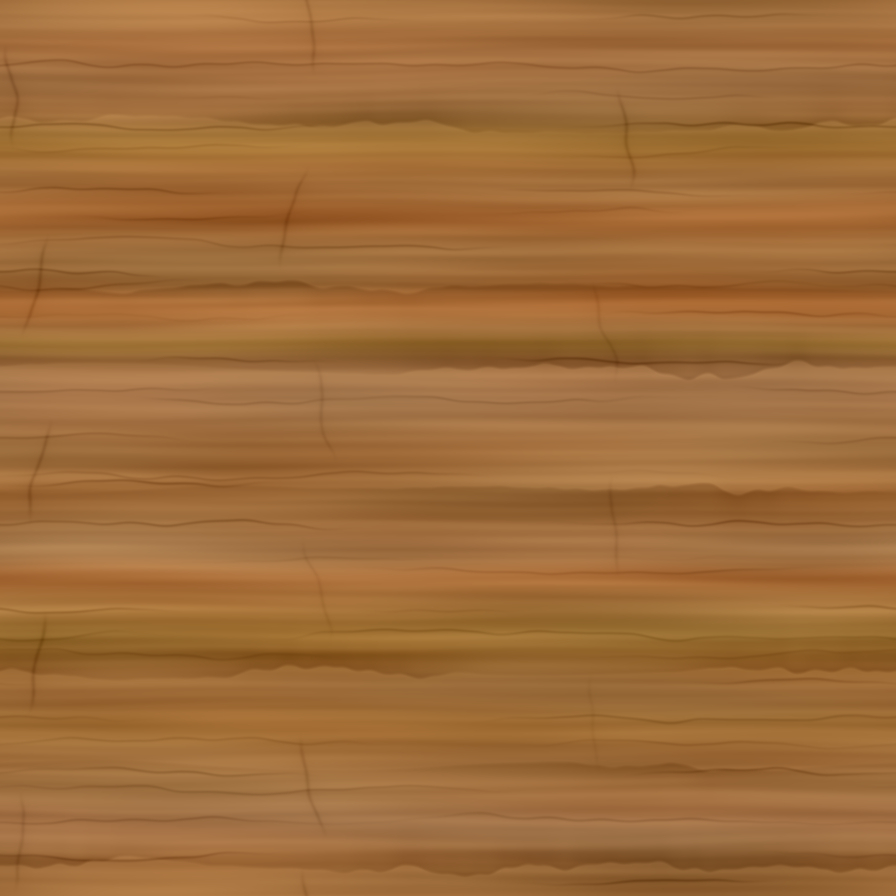
Reproduce this texture procedurally as a WebGL 1 fragment shader.

```glsl
precision highp float;

uniform vec2 u_resolution;

float hash(float n) {
  return fract(sin(n * 12.9898 + 1.7) * 4375.85);
}

vec2 gradient(vec2 cell) {
  float angle = 6.2832 * fract(sin(dot(cell, vec2(12.98, 78.23))) * 4375.85);
  return vec2(cos(angle), sin(angle));
}

// Gradient noise that wraps after a whole number of cells
float noise(vec2 p, vec2 period) {
  vec2 i = floor(p), f = fract(p);
  vec2 a = mod(i, period), b = mod(i + 1.0, period);
  vec2 u = f * f * f * (f * (f * 6.0 - 15.0) + 10.0);
  float low = mix(dot(gradient(a), f),
                  dot(gradient(vec2(b.x, a.y)), f - vec2(1.0, 0.0)), u.x);
  float high = mix(dot(gradient(vec2(a.x, b.y)), f - vec2(0.0, 1.0)),
                   dot(gradient(b), f - 1.0), u.x);
  return mix(low, high, u.y);
}

float layers(vec2 uv, vec2 cells) {
  return noise(uv * cells, cells);
}

float ripple(float x, float cells, float seed) {
  return noise(vec2(x * cells, seed + 0.37), vec2(cells, 128.0));
}

// Signed distance along an axis that wraps at 1
float wrapped(float d) {
  return fract(d + 0.5) - 0.5;
}

float band(float y, float center, float width) {
  float d = wrapped(y - center) / width;
  return exp(-d * d);
}

void main() {
  vec2 uv = gl_FragCoord.xy / u_resolution;
  vec2 bent = uv + vec2(0.0, 0.006 * layers(uv, vec2(3.0, 7.0)));

  // Broad and fine sediment bands
  float tone = 0.07 * layers(bent, vec2(1.0, 10.0))
             + 0.10 * layers(bent, vec2(2.0, 27.0))
             + 0.075 * layers(bent, vec2(2.0, 61.0))
             + 0.035 * layers(bent, vec2(3.0, 128.0))
             + 0.025 * layers(uv, vec2(5.0, 11.0));
  float pale = band(bent.y, 0.56, 0.045) + band(bent.y, 0.08, 0.035)
             + 0.6 * band(bent.y, 0.39, 0.03) + 0.6 * band(bent.y, 0.92, 0.05);
  float rust = band(bent.y, 0.76, 0.025) + band(bent.y, 0.66, 0.02)
             + 0.8 * band(bent.y, 0.355, 0.015) + 0.7 * band(bent.y, 0.955, 0.02)
             + layers(bent, vec2(2.0, 19.0));
  float ochre = band(bent.y, 0.84, 0.025) + band(bent.y, 0.615, 0.012)
              + band(bent.y, 0.29, 0.035) + 0.5 * band(bent.y, 0.19, 0.025);

  // Ragged ledges with a shadow fading away on one side
  for (int k = 0; k < 7; k++) {
    float i = float(k);
    float side = mod(i, 2.0) * 2.0 - 1.0;
    float center = i / 7.0 + 0.035 * cos(1.9 * (i - 3.5));
    float rough = smoothstep(-0.3, 0.35, ripple(uv.x, 3.0, i + 40.0));
    float edge = center + 0.022 * ripple(uv.x, 3.0, i)
               + rough * (0.016 * ripple(uv.x, 13.0, i + 10.0)
                        + 0.009 * ripple(uv.x, 37.0, i + 20.0));
    float d = wrapped(uv.y - edge) * side;
    float shade = smoothstep(0.002, -0.003, d) * exp(min(d, 0.0) / 0.024);
    float lip = smoothstep(-0.001, 0.002, d) * exp(-max(d, 0.0) / 0.008);
    tone += (0.018 * lip - 0.085 * shade) * (0.35 + 0.65 * rough);
    tone -= 0.035 * band(bent.y, center, 0.025);
  }

  // Hairline seams that come and go along the layers
  for (int k = 0; k < 32; k++) {
    float i = float(k);
    float center = (i + 0.9 * hash(i)) / 32.0;
    float present = smoothstep(-0.12, 0.3, ripple(uv.x, 3.0, i + 50.0));
    float d = wrapped(uv.y - center - 0.012 * ripple(uv.x, 5.0, i + 60.0)
                      - 0.006 * ripple(uv.x, 19.0, i + 90.0));
    float seam = exp(-d * d / 0.000003);
    float glow = smoothstep(0.0, 0.003, d) * exp(-max(d, 0.0) / 0.006);
    tone += present * (0.018 * glow - (0.04 + 0.05 * hash(i + 7.0)) * seam);
  }

  // Short, faint upright cracks in loose columns
  for (int k = 0; k < 14; k++) {
    float i = float(k);
    float dy = wrapped(uv.y - (i + 0.5 + 0.4 * hash(i + 3.0)) / 14.0);
    float lean = 0.5 * (hash(i + 11.0) - 0.5);
    float center = 0.03 + 0.325 * mod(i, 3.0) + 0.06 * (hash(i + 23.0) - 0.5);
    float dx = wrapped(uv.x - center - lean * dy
                       - 0.012 * ripple(uv.y, 23.0, i + 30.0));
    float reach = 1.0 - smoothstep(0.03, 0.062, abs(dy));
    float crack = exp(-dx * dx / 0.000006) + 0.3 * exp(-abs(dx) / 0.008);
    tone -= reach * crack * (0.015 + 0.05 * hash(i + 31.0));
  }

  vec3 sandstone = vec3(0.635, 0.435, 0.235);
  vec3 color = sandstone + tone * vec3(1.0, 0.95, 0.8)
             + pale * vec3(0.035, 0.045, 0.07)
             + rust * vec3(0.025, -0.015, -0.025)
             + ochre * vec3(-0.01, 0.005, -0.04);
  gl_FragColor = vec4(clamp(color, 0.0, 1.0), 1.0);
}
```
